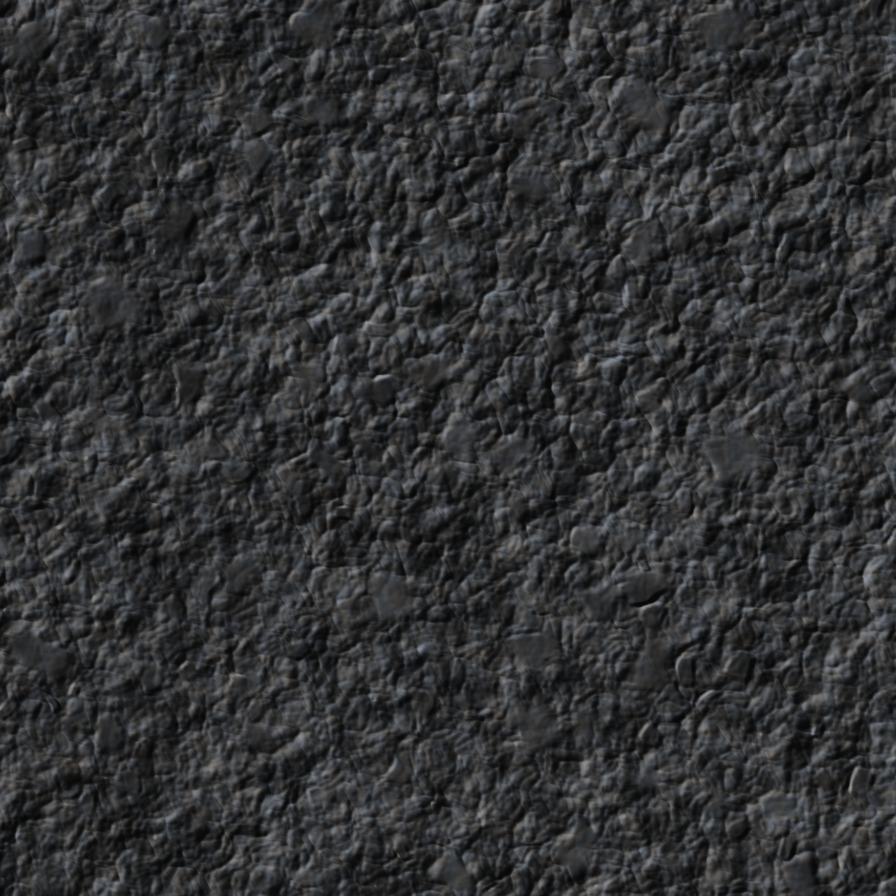
Give the GLSL for this texture, as a three.js fragment shader.

```glsl
// Dark asphalt: rough bituminous grit with flat stone chips, lit from the upper left.
varying vec2 vUv;

const vec2 TO_LIGHT = vec2(-0.8, 0.6);
const float LIGHT_STEP = 0.004;
const float RELIEF_GAIN = 4.7;
const vec3 COOL_GREY = vec3(0.985, 1.0, 1.025);
const vec3 WARM_SHIFT = vec3(0.12, 0.01, -0.12);
const vec3 SPARKLE = vec3(0.56, 0.55, 0.53);

float hash(vec2 p) {
  return fract(sin(dot(p, vec2(127.1, 311.7))) * 43758.5453);
}

vec2 hash2(vec2 p) {
  return vec2(hash(p), hash(p + 57.3));
}

vec2 rotate(vec2 p, float angle) {
  float c = cos(angle), s = sin(angle);
  return vec2(c * p.x - s * p.y, s * p.x + c * p.y);
}

float noise(vec2 p) {
  vec2 cell = floor(p), f = fract(p);
  vec2 w = f * f * (3.0 - 2.0 * f);
  float low = mix(hash(cell), hash(cell + vec2(1.0, 0.0)), w.x);
  float high = mix(hash(cell + vec2(0.0, 1.0)), hash(cell + 1.0), w.x);
  return mix(low, high, w.y);
}

// Bumpy grains: the highest of the scattered round domes.
float domes(vec2 p, float seed) {
  vec2 cell = floor(p), f = fract(p);
  float top = -1.0;
  for (int y = -1; y <= 1; y++) {
    for (int x = -1; x <= 1; x++) {
      vec2 offset = vec2(float(x), float(y));
      vec2 id = cell + offset + seed;
      vec2 d = offset + hash2(id) - f;
      top = max(top, 0.45 * hash(id + 19.7) - dot(d, d));
    }
  }
  return top;
}

// Flat chips: sparse, turned, squarish plateaus; 1 on top, 0 outside.
float chips(vec2 p, float density, float seed) {
  vec2 cell = floor(p), f = fract(p);
  float plateau = 0.0;
  for (int y = -1; y <= 1; y++) {
    for (int x = -1; x <= 1; x++) {
      vec2 offset = vec2(float(x), float(y));
      vec2 id = cell + offset + seed;
      vec2 d = offset + 0.25 + 0.5 * hash2(id) - f;
      vec2 q = abs(rotate(d, 6.283 * hash(id + 7.1)));
      q.x *= mix(1.0, 1.8, hash(id + 3.9));
      float r = mix(length(q), max(q.x, q.y), 0.6);
      float size = mix(0.22, 0.45, hash(id + 11.3));
      float present = step(hash(id + 23.5), density);
      plateau = max(plateau, present * (1.0 - smoothstep(size - 0.12, size + 0.06, r)));
    }
  }
  return plateau;
}

// Pushes a position about so that outlines become ragged.
vec2 warp(vec2 p, float scale, float amount) {
  vec2 shift = vec2(noise(p * scale), noise(p * scale + 41.0));
  return p + amount * (shift - 0.5);
}

float surfaceHeight(vec2 p) {
  vec2 ragged = warp(p, 42.0, 0.014);
  float coarseness = mix(0.6, 1.2, noise(p * 5.0 + 3.0));
  float grit = coarseness * domes(ragged * 58.0, 0.0);
  grit += 0.4 * domes(rotate(ragged, 0.6) * 112.0, 31.0);
  grit += 0.9 * noise(rotate(p, 0.9) * 78.0);
  grit += 0.32 * noise(rotate(p, 1.1) * 190.0);
  grit += 1.4 * noise(rotate(p, 0.4) * 34.0);
  float large = chips(ragged * 13.0, 0.24, 5.0);
  float small = chips(rotate(ragged, 0.9) * 27.0, 0.16, 71.0);
  float flatness = max(large, 0.8 * small);
  return mix(grit, 0.28 * grit + 1.4, flatness);
}

// Grey level from signed light, with deep shadows and a soft shoulder.
float lightToGrey(float light) {
  float s = light / sqrt(1.0 + 0.06 * light * light);
  return max(0.185 + 0.092 * s + 0.012 * s * s, 0.03);
}

// Open light: raised ground is brighter than hollows, over broad patches too.
float openness(vec2 p) {
  float hollows = noise(rotate(p, 0.4) * 34.0) - 0.5;
  float patches = noise(rotate(p, 1.3) * 12.0) - 0.5;
  return 1.4 * hollows + 0.8 * patches;
}

// Rare glints of bare mineral on faces turned to the light.
float glints(vec2 p, float slope) {
  vec2 grid = p * 130.0;
  float spot = 1.0 - smoothstep(0.12, 0.5, length(fract(grid) - 0.5));
  return spot * step(0.985, hash(floor(grid) + 83.0)) * smoothstep(0.3, 1.6, slope);
}

void main() {
  vec2 p = vUv;
  float rise = surfaceHeight(p) - surfaceHeight(p + LIGHT_STEP * TO_LIGHT);
  float slope = RELIEF_GAIN * rise;

  // Cool grey binder with faint warm and blue mineral tints.
  float grey = lightToGrey(slope + openness(p));
  float warmth = noise(rotate(p, 0.7) * 105.0) - 0.5;
  vec3 color = grey * (COOL_GREY + WARM_SHIFT * warmth);
  color = mix(color, SPARKLE, 0.7 * glints(p, slope));

  gl_FragColor = vec4(color, 1.0);
}
```
